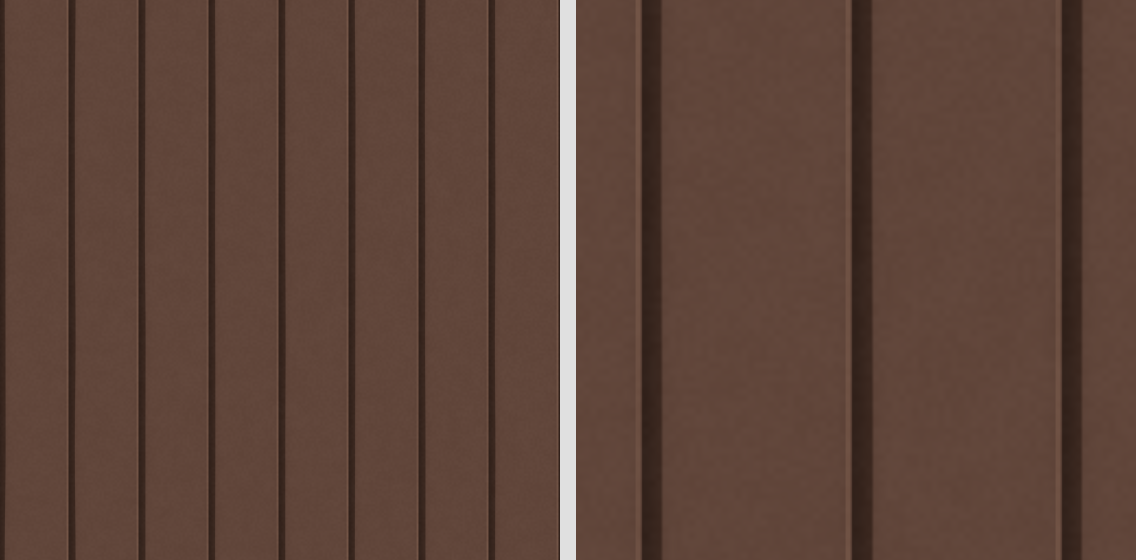
Left: the whole. Right: its middle third, enlarged.
Reproduce this texture procedurally as a Shadertoy shader.

```glsl
// Brown vertical cladding: eight flat boards parted by dark grooves with a lit lip.

// Layout, in units of the canvas
const float BOARDS = 8.0;
const float GROOVE_OFFSET = 0.0036;
const float GROOVE_LEFT = -0.0060;
const float GROOVE_RIGHT = 0.0056;
const float LEFT_SOFTNESS = 0.0012;
const float RIGHT_SOFTNESS = 0.0026;
const float LIP_CENTER = -0.0084;
const float LIP_HALF_WIDTH = 0.0014;
const float LIP_SOFTNESS = 0.0012;

// Variation
const float EDGE_WOBBLE = 0.0016;
const float WOBBLE_CELLS = 5.0;
const float GRAIN_CELLS = 256.0;
const float GRAIN_AMOUNT = 0.014;
const float BLOTCH_CELLS = 48.0;
const float BLOTCH_AMOUNT = 0.008;

// Colours
const vec3 BOARD_COLOR = vec3(0.380, 0.273, 0.228);
const vec3 GROOVE_COLOR = vec3(0.215, 0.145, 0.115);
const vec3 LIP_COLOR = vec3(0.450, 0.332, 0.275);

float hash(vec2 p) {
    vec3 q = fract(vec3(p.xyx) * 0.1031);
    q += dot(q, q.yzx + 33.33);
    return fract((q.x + q.y) * q.z);
}

// Value noise that wraps after "period" cells
float wrapNoise(vec2 p, vec2 period) {
    vec2 cell = floor(p);
    vec2 f = fract(p);
    f = f * f * (3.0 - 2.0 * f);
    vec2 a = mod(cell, period);
    vec2 b = mod(cell + 1.0, period);
    return mix(mix(hash(a), hash(vec2(b.x, a.y)), f.x),
               mix(hash(vec2(a.x, b.y)), hash(b), f.x), f.y);
}

// Smooth step across an edge, never sharper than one pixel
float softEdge(float edge, float softness, float x) {
    float halfWidth = 0.5 * max(softness, 1.0 / iResolution.x);
    return smoothstep(edge - halfWidth, edge + halfWidth, x);
}

void mainImage(out vec4 fragColor, in vec2 fragCoord) {
    vec2 uv = fragCoord / iResolution.xy;

    // Nearest groove and signed distance from its centre
    float x = uv.x - GROOVE_OFFSET;
    float groove = floor(x * BOARDS + 0.5);
    float d = x - groove / BOARDS;

    // Slow drift of the groove's edges along its length
    vec2 wobblePos = vec2(groove, uv.y * WOBBLE_CELLS);
    vec2 wobblePeriod = vec2(BOARDS, WOBBLE_CELLS);
    float wobble = wrapNoise(wobblePos, wobblePeriod) - 0.5;
    float lipStrength = mix(0.55, 1.0, wrapNoise(wobblePos + vec2(3.0, 2.0), wobblePeriod));

    // Board face: fine grain and faint blotches
    float grain = wrapNoise(uv * GRAIN_CELLS, vec2(GRAIN_CELLS)) - 0.5;
    float blotch = wrapNoise(uv * BLOTCH_CELLS, vec2(BLOTCH_CELLS)) - 0.5;
    vec3 color = BOARD_COLOR;

    // Soft shade either side of the groove
    color *= 1.0 - 0.06 * exp(-pow(d / 0.011, 2.0));

    // Lit lip on the left
    float lip = 1.0 - softEdge(LIP_HALF_WIDTH, LIP_SOFTNESS, abs(d - LIP_CENTER));
    color = mix(color, LIP_COLOR, lip * lipStrength);

    // Dark groove, deepest near its left side
    float dark = softEdge(GROOVE_LEFT, LEFT_SOFTNESS, d)
               * (1.0 - softEdge(GROOVE_RIGHT + wobble * EDGE_WOBBLE, RIGHT_SOFTNESS, d));
    float depth = mix(0.9, 1.08, smoothstep(GROOVE_LEFT, GROOVE_RIGHT, d));
    color = mix(color, GROOVE_COLOR * depth, dark);

    color += grain * GRAIN_AMOUNT + blotch * BLOTCH_AMOUNT;
    fragColor = vec4(color, 1.0);
}
```
